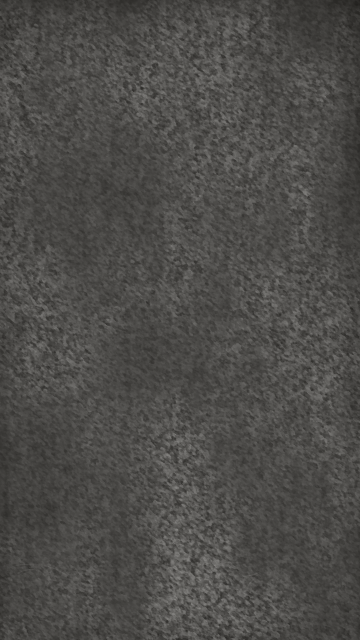
Give the GLSL for this texture, as a Shadertoy shader.

```glsl
// Worn charcoal plaster: soft cellular grain with a slanted nap, laid over
// cloudy wear and faint vertical streaks, with darkened borders and a few
// broken curved scratches near the foot. Lengths are in canvas widths.

const float BASE_TONE = 0.312;
const vec3  WARM_TINT = vec3(0.006, 0.001, -0.009);
const float NAP_ANGLE = -0.65;
const vec2  COARSE_CELLS = vec2(95.0, 160.0);   // along and across the nap
const vec2  FINE_CELLS = vec2(190.0, 250.0);
const float COARSE_GRAIN = 0.076;
const float FINE_GRAIN = 0.042;
const float WEAR_DEPTH = 0.18;
const float STREAK_DEPTH = 0.045;
const float SIDE_SHADE = 0.055;
const float TOP_SHADE = 0.075;
const float FOOT_SHADE = 0.03;
const int   SCRATCHES = 10;
const float SCRATCH_WIDTH = 0.0022;
const float SCRATCH_LIGHT = 0.055;

float hash(vec2 p) {
    vec3 q = fract(vec3(p.xyx) * 0.1031);
    q += dot(q, q.yzx + 33.33);
    return fract((q.x + q.y) * q.z);
}

vec2 hash2(vec2 p) {
    return vec2(hash(p), hash(p + 71.7));
}

float valueNoise(vec2 p) {
    vec2 i = floor(p), f = fract(p);
    f = f * f * (3.0 - 2.0 * f);
    return mix(mix(hash(i), hash(i + vec2(1, 0)), f.x),
               mix(hash(i + vec2(0, 1)), hash(i + vec2(1, 1)), f.x), f.y);
}

// Cellular noise whose cell shades blend softly, from -1 to 1
float softCells(vec2 p) {
    vec2 cell = floor(p);
    float shade = 0.0, total = 0.0;
    for (int y = -1; y <= 1; y++)
    for (int x = -1; x <= 1; x++) {
        vec2 id = cell + vec2(x, y);
        vec2 d = id + hash2(id) - p;
        float weight = exp(-5.0 * dot(d, d));
        shade += weight * (2.0 * hash(id + 19.3) - 1.0);
        total += weight;
    }
    return shade / total;
}

// Layered clouds, slightly taller than wide, around 0.5
float wearClouds(vec2 p) {
    p *= vec2(4.0, 2.6);
    float sum = 0.0, total = 0.0, weight = 0.5;
    for (int i = 0; i < 5; i++) {
        sum += weight * valueNoise(p);
        total += weight;
        p = p * 2.07 + vec2(13.1, 7.7);
        weight *= 0.63;
    }
    return sum / total;
}

// Thin arcs scattered over the lower part
float scratchMarks(vec2 p) {
    float marks = 0.0;
    for (int i = 0; i < SCRATCHES; i++) {
        vec2 seed = vec2(float(i) * 3.7 + 5.0, 41.0);
        vec2 d = p - hash2(seed) * vec2(1.0, 0.36);
        float radius = mix(0.04, 0.15, hash(seed + 9.0));
        float facing = 6.2832 * hash(seed + 23.0);
        d.y *= 1.5;
        float arc = dot(normalize(d + 1e-5), vec2(cos(facing), sin(facing)));
        float line = 1.0 - smoothstep(0.0, 2.0 * SCRATCH_WIDTH, abs(length(d) - radius));
        marks = max(marks, line * smoothstep(0.7, 0.95, arc));
    }
    return marks * smoothstep(0.25, 0.65, valueNoise(p * 45.0));
}

void mainImage(out vec4 fragColor, in vec2 fragCoord) {
    vec2 p = fragCoord / iResolution.x;
    float height = iResolution.y / iResolution.x;

    // Wear and streaks
    float wear = wearClouds(p + 3.0);
    float streak = valueNoise(p * vec2(60.0, 3.5)) * 0.6
                 + valueNoise(p * vec2(120.0, 9.0) + 30.0) * 0.4;
    float tone = BASE_TONE + WEAR_DEPTH * (wear - 0.5) + STREAK_DEPTH * (streak - 0.5);

    // Grain, stronger where the surface is worn
    float c = cos(NAP_ANGLE), s = sin(NAP_ANGLE);
    vec2 nap = vec2(c * p.x + s * p.y, c * p.y - s * p.x) + 4.0;
    float grain = COARSE_GRAIN * softCells(nap * COARSE_CELLS)
                + FINE_GRAIN * softCells(nap * FINE_CELLS + 50.0);
    float rough = mix(0.55, 1.45, smoothstep(0.3, 0.7, wear));

    // Uneven dark borders
    float ragged = 0.6 + 0.8 * valueNoise(p * 6.0 + 17.0);
    float side = exp(-min(p.x, 1.0 - p.x) / 0.06);
    float top = exp(-(height - p.y) / 0.09);
    float foot = exp(-p.y / 0.06);
    float shade = ragged * (SIDE_SHADE * side + TOP_SHADE * top + FOOT_SHADE * foot);
    rough *= 1.0 - 0.5 * max(top, 0.6 * side);

    tone += grain * rough - shade + SCRATCH_LIGHT * scratchMarks(p);
    fragColor = vec4(clamp(tone + WARM_TINT, 0.0, 1.0), 1.0);
}
```
